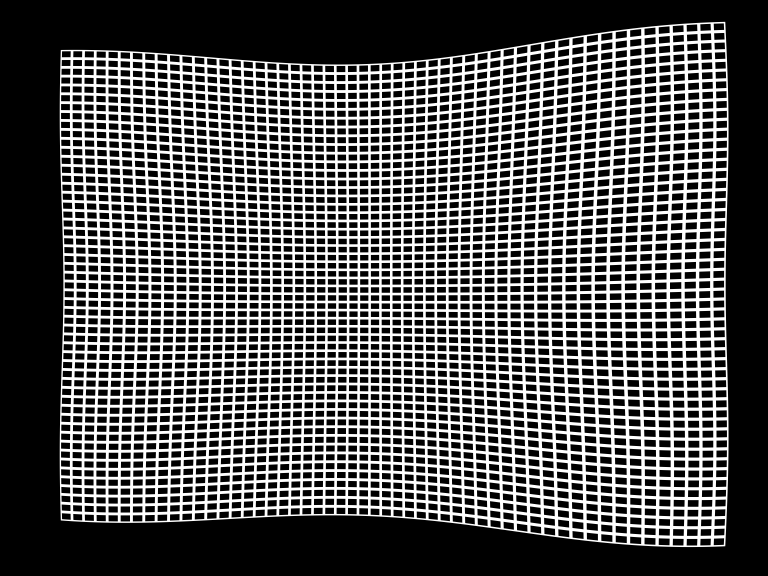
Give the GLSL for this pattern, as a WebGL 1 fragment shader.

```glsl
precision highp float;

uniform vec2 u_resolution;

// Lengths are in units of the canvas height.
const vec2 CELLS = vec2(53.0);               // repeats across and down
const vec2 SHEET_HALF = vec2(0.557, 0.417);  // half size of the flat sheet
const vec2 SHEET_CENTER = vec2(-0.0156, -0.0035);
const vec2 LINE_WIDTH = vec2(0.235, 0.32);   // share of a cell
const float SAG = 0.028;                     // bend of the horizontal axis
const float ZOOM_MEAN = 0.965;
const float TILT = 0.104;                    // right side comes nearer
const float SWELL_HEIGHT = 0.07;
const float SWELL_FREQ = 5.32;
const float SWELL_SQUASH = 0.58;
const float RIPPLE_HEIGHT = 0.005;
const float RIPPLE_FREQ = 10.97;
const vec3 INK = vec3(0.0);
const vec3 LINE = vec3(1.0);

// Local magnification of the wavy, tilted sheet
float magnification(vec2 q) {
  float swell = cos(SWELL_FREQ * length(q * vec2(1.0, SWELL_SQUASH)));
  float ripple = cos(RIPPLE_FREQ * q.y);
  return ZOOM_MEAN + TILT * q.x - SWELL_HEIGHT * swell - RIPPLE_HEIGHT * ripple;
}

// Canvas position to grid coordinates, one unit per cell
vec2 gridCoord(vec2 pos) {
  vec2 q = pos - SHEET_CENTER;
  q.y -= SAG * q.x * q.x;
  vec2 flatPos = q / magnification(q);
  return (flatPos / SHEET_HALF * 0.5 + 0.5) * CELLS;
}

void main() {
  vec2 pos = (gl_FragCoord.xy - 0.5 * u_resolution) / u_resolution.y;
  vec2 grid = gridCoord(pos);

  // Pixel footprint in grid units, for smooth edges
  float pixel = 1.0 / u_resolution.y;
  vec2 stepX = gridCoord(pos + vec2(pixel, 0.0)) - grid;
  vec2 stepY = gridCoord(pos + vec2(0.0, pixel)) - grid;
  vec2 footprint = sqrt(stepX * stepX + stepY * stepY);

  // Lines centred on the cell borders
  vec2 toLine = 0.5 - abs(fract(grid) - 0.5);
  vec2 lines = clamp((0.5 * LINE_WIDTH - toLine) / footprint + 0.5, 0.0, 1.0);
  float mesh = 1.0 - (1.0 - lines.x) * (1.0 - lines.y);

  // The sheet ends in the middle of its outer lines
  vec2 inside = 0.5 * CELLS - abs(grid - 0.5 * CELLS);
  vec2 sheet = clamp(inside / footprint + 0.5, 0.0, 1.0);

  gl_FragColor = vec4(mix(INK, LINE, mesh * sheet.x * sheet.y), 1.0);
}
```
